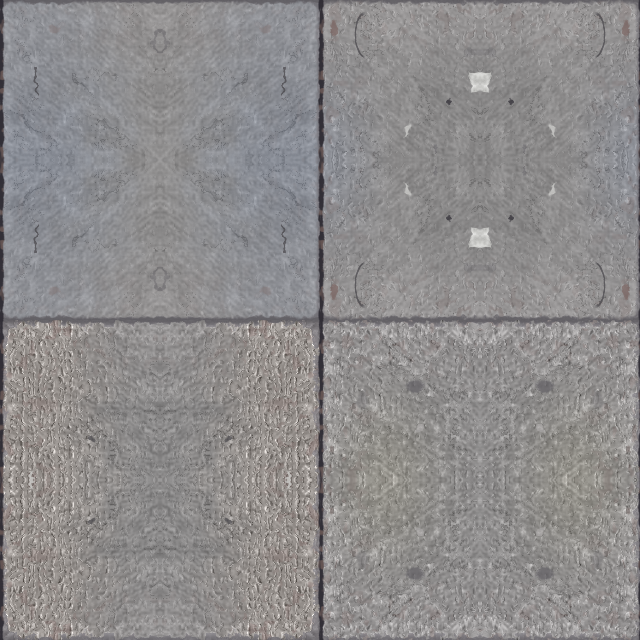
Give the GLSL for this texture, as a Shadertoy shader.

```glsl
// Four weathered concrete paving slabs, two by two, each mirrored about its centre, with dark joints.

const float SLABS = 2.0;            // slabs across and down
const float JOINT_HALF = 0.0065;    // lengths are in slab units
const float SEAM_HALF = 0.009;
const float JOINT_SHIFT = 0.004;
const float GRAIN_SCALE = 115.0;
const float FLAKE_SCALE = 34.0;
const vec3 GREY = vec3(0.545, 0.54, 0.54);
const vec3 PALE = vec3(0.60, 0.59, 0.59);
const vec3 BLUE = vec3(0.53, 0.55, 0.59);
const vec3 WARM = vec3(0.59, 0.565, 0.545);
const vec3 OLIVE = vec3(0.57, 0.56, 0.525);
const vec3 RUST = vec3(0.48, 0.40, 0.39);
const vec3 SEAM = vec3(0.38, 0.37, 0.39);
const vec3 DARK = vec3(0.18, 0.17, 0.20);
const vec3 WHITE = vec3(0.80, 0.80, 0.79);

float hash(vec2 p) {
    return fract(sin(dot(p, vec2(127.1, 311.7))) * 43758.5453);
}

float noise(vec2 p) {
    vec2 i = floor(p), f = fract(p);
    f = f * f * (3.0 - 2.0 * f);
    return mix(mix(hash(i), hash(i + vec2(1, 0)), f.x),
               mix(hash(i + vec2(0, 1)), hash(i + vec2(1, 1)), f.x), f.y);
}

float fbm(vec2 p) {
    float sum = 0.0, amp = 0.533;
    for (int i = 0; i < 4; i++) {
        sum += amp * noise(p);
        p = p * 2.1 + 7.3;
        amp *= 0.5;
    }
    return sum;
}

// Soft ellipse
float spot(vec2 p, vec2 centre, vec2 radius) {
    return 1.0 - smoothstep(0.7, 1.2, length((p - centre) / radius));
}

// Thin line from a to b
float scratch(vec2 p, vec2 a, vec2 b, float width) {
    vec2 d = b - a;
    float t = clamp(dot(p - a, d) / dot(d, d), 0.0, 1.0);
    return 1.0 - smoothstep(0.3 * width, 1.3 * width, length(p - a - d * t));
}

// Elliptic ring
float ring(vec2 p, vec2 centre, vec2 radius, float width) {
    return 1.0 - smoothstep(0.3 * width, 1.3 * width, abs(length((p - centre) / radius) - 1.0));
}

// Scattered slivers: lit face positive, shaded flank negative
float flakes(vec2 p, float density) {
    vec2 cell = floor(p);
    float turn = 0.8 + 1.6 * hash(cell + 3.1);
    vec2 d = fract(p) - 0.35 - 0.3 * vec2(hash(cell + 5.7), hash(cell + 9.2));
    d = mat2(cos(turn), -sin(turn), sin(turn), cos(turn)) * d;
    vec2 size = vec2(0.34, 0.10 + 0.10 * hash(cell + 1.4));
    float lit = spot(d, vec2(0.0), size), shade = spot(d, vec2(0.03, -0.14), size);
    return step(hash(cell), density) * (lit - 0.9 * shade);
}

void mainImage(out vec4 fragColor, in vec2 fragCoord) {
    vec2 p = fragCoord / iResolution.xy * SLABS;
    float aa = SLABS / iResolution.y;
    vec2 id = floor(p);
    vec2 m = abs(fract(p) - 0.5);   // mirrored: 0 at the centre, 0.5 at the rim
    bool upper = id.y > 0.5, left = id.x < 0.5;
    vec2 seed = id * 37.0 + 11.0;
    float broad = fbm(m * 14.0 + seed) - 0.5, fine = fbm(m * 60.0 + seed) - 0.5;

    // Broad stains
    float side = smoothstep(0.02, 0.38, m.x + 0.25 * broad);
    float belt = exp(-18.0 * m.y * m.y);
    float rim = smoothstep(0.2, 0.5, max(m.x, m.y));
    vec3 col = mix(GREY, PALE, 0.6 * rim);
    if (upper) col = mix(col, BLUE, left ? side * (0.5 + 0.4 * belt) : 0.7 * belt * smoothstep(0.25, 0.5, m.x));
    else if (left) col = mix(col, WARM, 0.8 * side);
    else col = mix(mix(col, PALE, 0.2), OLIVE, 0.8 * belt * exp(-40.0 * (m.x - 0.3) * (m.x - 0.3)));

    // Grain, flakes and fine cracks
    float rough = upper ? (left ? 0.2 : 0.25 + 0.25 * rim) : (left ? 0.35 + 0.65 * side : 0.45 + 0.25 * rim);
    vec2 g = m * GRAIN_SCALE + seed;
    col += (upper ? 0.07 : 0.11) * (noise(g) - noise(g + vec2(0.6, -0.5)));
    col += 0.10 * broad + (upper ? 0.07 : 0.13) * fine;
    vec2 f = m * FLAKE_SCALE + seed + 1.2 * vec2(broad, fine);
    col += 0.15 * rough * (flakes(f, rough) + flakes(f * 1.6 + 4.7, rough));
    col = mix(col, RUST, 0.45 * rough * rim * smoothstep(0.72, 0.82, noise(f * 1.3 + 31.0)));
    float crack = 1.0 - smoothstep(0.0, 0.035, abs(noise(m * 17.0 + 1.5 * fine + seed) - 0.5));
    col -= 0.09 * crack * smoothstep(0.53, 0.65, noise(m * 12.0 + seed + 8.0));

    // Marks of each slab
    vec2 w = m + 0.025 * vec2(fine, fbm(m * 50.0 + seed + 19.0) - 0.5);
    if (upper && left) {
        col = mix(col, SEAM * 0.8, 0.8 * scratch(w, vec2(0.382, 0.21), vec2(0.393, 0.285), 0.004));
        col = mix(col, SEAM, 0.45 * ring(w, vec2(0.0, 0.37), vec2(0.022, 0.03), 0.2));
        col = mix(col, RUST, 0.3 * spot(w, vec2(0.33, 0.41), vec2(0.02, 0.012)));
    } else if (upper) {
        vec2 chip = abs(w - vec2(0.0, 0.243));
        col = mix(col, WHITE + 0.3 * fine, 1.0 - smoothstep(0.027, 0.033, max(chip.x, chip.y)));
        vec2 shard = m - vec2(0.222, 0.088);
        col = mix(col, WHITE, 0.8 * spot(w, vec2(0.222, 0.088), vec2(0.014, 0.022)) * smoothstep(-0.004, 0.004, shard.x + 0.5 * shard.y + 0.3 * fine * 0.1));
        col = mix(col, DARK, 0.7 * spot(w, vec2(0.098, 0.187), vec2(0.007, 0.010)));
        col = mix(col, SEAM, 0.3 * spot(w, vec2(0.02, 0.336), vec2(0.035, 0.012)));
        col = mix(col, SEAM, 0.5 * scratch(w, vec2(0.14, 0.02), vec2(0.145, 0.05), 0.004));
        float hook = ring(m + 0.2 * (w - m), vec2(0.35, 0.39), vec2(0.04, 0.072), 0.07);
        col = mix(col, SEAM * 0.8, 0.8 * hook * smoothstep(0.355, 0.37, m.x));
        col = mix(col, RUST, 0.8 * spot(w, vec2(0.455, 0.41), vec2(0.012, 0.026)));
    } else if (left) {
        col = mix(col, SEAM * 0.8, 0.7 * spot(w, vec2(0.212, 0.13), vec2(0.012, 0.009)));
        col = mix(col, WHITE, 0.8 * spot(w, vec2(0.4, 0.0), vec2(0.007, 0.025)));
    } else {
        col = mix(col, SEAM, 0.65 * spot(w, vec2(0.203, 0.295), vec2(0.029, 0.019)));
        col = mix(col, PALE * 1.15, 0.6 * spot(w, vec2(0.19, 0.158), vec2(0.013, 0.013)));
        col = mix(col, SEAM, 0.3 * spot(w, vec2(0.365, 0.25), vec2(0.02, 0.025)));
    }

    // Crumbled rim with rounded corners
    float corner = upper ? 0.03 : (left ? 0.08 : 0.04);
    vec2 q = m - 0.49 + corner;
    float edge = length(max(q, 0.0)) - corner + (upper ? 0.02 : 0.07) * fine;
    col += (upper ? 0.02 : 0.05) * smoothstep(-0.04, -0.01, edge) * (1.0 + 4.0 * fine);
    col = mix(col, SEAM * 1.15 + 0.3 * fine, 0.75 * smoothstep(-0.004, 0.006, edge));

    // Broken seam across, dark joint down
    vec2 away = abs(p - vec2(JOINT_SHIFT, 0.0) - round(p - vec2(JOINT_SHIFT, 0.0)));
    float seam = 1.0 - smoothstep(-aa, aa + 0.006, away.y - SEAM_HALF * (0.5 + 3.5 * fine));
    col = mix(col, SEAM * 0.9, 0.7 * seam * (p.y < 0.5 ? 0.5 : 1.0));
    float ragged = fbm(vec2(m.y * 45.0, id.y * 13.0 + 2.0 * step(0.0, fract(p.x) - 0.5))) - 0.5;
    float joint = 1.0 - smoothstep(-aa, aa, away.x - JOINT_HALF * (1.0 + 1.6 * ragged));
    col = mix(col, mix(DARK, RUST * 0.8, smoothstep(0.6, 0.85, noise(m * 55.0))), 0.95 * joint);

    fragColor = vec4(clamp(col, 0.0, 1.0), 1.0);
}
```
